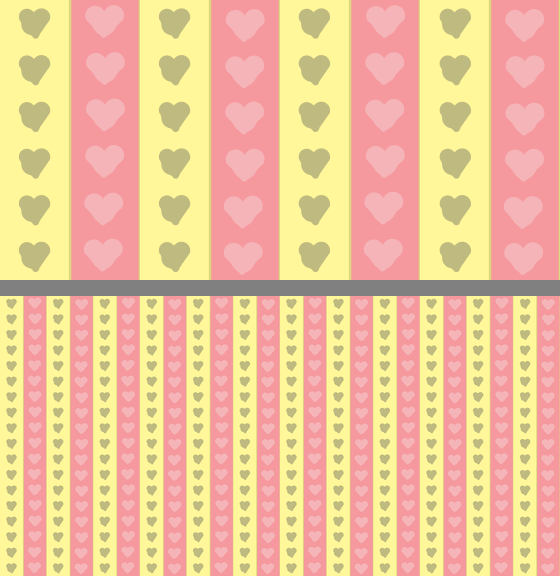
Top, the tile; bottom, the same tile 3 across and 3 down.
This pattern is drawn by a Shadertoy shader. Its source:

```glsl
// Yellow and pink vertical stripes, each carrying a column of six hearts.
// Stripes come from a wrapped distance, hearts from two tapered lobes and a
// belly joined by a smooth union; whole cells keep the canvas seamless.

const vec2 CANVAS = vec2(768.0, 384.0);   // design units across and up
const vec2 CELL = vec2(96.0, 64.0);       // one stripe wide, one heart tall
const float LINE_HALF = 1.6;              // half width of the stripe border
const float FRINGE_HALF = 0.6;            // half width of its warm inner edge
const float BLEND = 3.0;                  // softness of the heart creases
const float OLIVE_DRIFT = 3.0;            // sideways drift of olive columns
const float PINK_DRIFT = 1.8;             // drift of single pink hearts
const float PINK_STAGGER = 2.3;           // pink columns sit high, then low
const float PINK_SHIFT = 2.0;             // two lowest pink rows lean left

const vec3 YELLOW = vec3(1.00, 0.97, 0.60);
const vec3 PINK = vec3(0.96, 0.60, 0.62);
const vec3 PALE_PINK = vec3(0.96, 0.71, 0.72);
const vec3 OLIVE = vec3(0.75, 0.73, 0.50);
const vec3 BORDER = vec3(0.87, 0.84, 0.50);
const vec3 FRINGE = vec3(0.94, 0.65, 0.58);

float hash(vec2 p) {
    return fract(sin(dot(p, vec2(127.1, 311.7))) * 43758.55);
}

float smoothUnion(float a, float b) {
    float h = max(BLEND - abs(a - b), 0.0) / BLEND;
    return min(a, b) - 0.25 * BLEND * h * h;
}

// Circles hold centre in xy and radius in z.
float circle(vec2 p, vec3 c) {
    return length(p - c.xy) - c.z;
}

// Capsule whose radius tapers from circle a to circle b.
float taper(vec2 p, vec3 a, vec3 b) {
    vec2 axis = b.xy - a.xy;
    float h = clamp(dot(p - a.xy, axis) / dot(axis, axis), 0.0, 1.0);
    return circle(p, mix(a, b, h));
}

float heart(vec2 p, vec3 left, vec3 right, vec3 tip, vec3 belly) {
    float lobes = smoothUnion(taper(p, left, tip), taper(p, right, tip));
    return smoothUnion(lobes, circle(p, belly));
}

// Narrow heart, fuller on its left side.
float oliveHeart(vec2 p) {
    return heart(p, vec3(-10.5, 9.0, 11.0), vec3(9.5, 8.5, 12.0),
                 vec3(1.5, -16.3, 4.0), vec3(-4.0, -2.0, 14.0));
}

// Broad heart with a deeper notch.
float pinkHeart(vec2 p) {
    return heart(p, vec3(-13.0, 7.5, 13.5), vec3(12.7, 8.0, 14.0),
                 vec3(-1.3, -19.0, 3.0), vec3(0.0, -4.0, 15.5));
}

float cover(float d, float pixel) {
    return clamp(0.5 - d / pixel, 0.0, 1.0);
}

void mainImage(out vec4 fragColor, in vec2 fragCoord) {
    vec2 p = fragCoord / iResolution.xy * CANVAS;
    float pixel = CANVAS.y / iResolution.y;

    // Stripes: signed distance to the pink band, negative inside
    float band = abs(mod(p.x, 2.0 * CELL.x) - 1.5 * CELL.x) - 0.5 * CELL.x;
    vec3 color = mix(YELLOW, PINK, cover(band, pixel));
    color = mix(color, FRINGE, cover(abs(band + LINE_HALF + 0.5 * FRINGE_HALF) - FRINGE_HALF, pixel));
    color = mix(color, BORDER, cover(abs(band) - LINE_HALF, pixel));

    // Hearts: one per cell, with a small drift
    vec2 cell = floor(p / CELL);
    vec2 q = p - (cell + 0.5) * CELL;
    if (mod(cell.x, 2.0) < 0.5) {
        q.x -= (hash(vec2(cell.x, 7.0)) - 0.5) * OLIVE_DRIFT;
        color = mix(color, OLIVE, cover(oliveHeart(q), pixel));
    } else {
        float high = 1.0 - 2.0 * mod(floor(0.5 * cell.x), 2.0);
        vec2 drift = vec2(hash(cell), hash(cell + 31.0)) - 0.5;
        q -= drift * PINK_DRIFT;
        q.y -= high * PINK_STAGGER;
        q.x += PINK_SHIFT * step(cell.y, 1.5);
        color = mix(color, PALE_PINK, cover(pinkHeart(q), pixel));
    }
    fragColor = vec4(color, 1.0);
}
```
